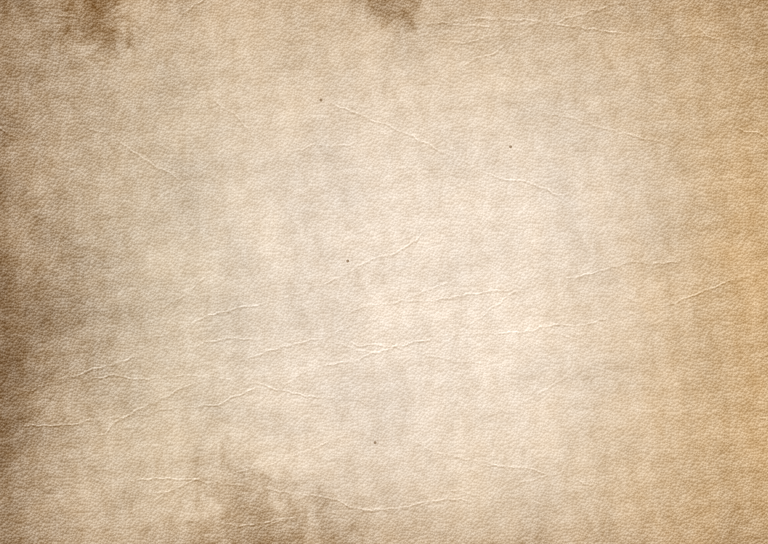
Write a Shadertoy shader that draws this texture.

```glsl
// Aged parchment: cream centre, umber left edge, tan right edge and stained rims.
// Layered sines make the clouds and flecks, fine cellular noise makes the gritty
// grain, and looped segments bent by sines and triangle waves make the lit creases.

const vec3 CREAM = vec3(0.932, 0.866, 0.790);
const vec3 BEIGE = vec3(0.880, 0.796, 0.688);
const vec3 OLIVE = vec3(0.840, 0.785, 0.675);
const vec3 TAN   = vec3(0.800, 0.665, 0.490);
const vec3 BROWN = vec3(0.650, 0.530, 0.395);
const vec3 UMBER = vec3(0.500, 0.390, 0.275);
const vec3 STAIN = vec3(0.480, 0.345, 0.200);

const float FINE_GRAIN = 205.0;    // cells per canvas height
const float COARSE_GRAIN = 105.0;
const float GRAIN_CONTRAST = 0.135;
const float FLECK_CONTRAST = 0.045;
const float CREASE_WIDTH = 0.0016;
const float CREASE_LIGHT = 0.105;
const int CREASES = 76;
const vec2 LIGHT = vec2(-0.35, 0.94);

// Stain centre (x as a fraction of the width), radius and strength
const vec4 STAINS[3] = vec4[3](
    vec4(0.13, 0.98, 0.085, 0.70),
    vec4(0.51, 1.00, 0.055, 0.50),
    vec4(0.32, 0.02, 0.150, 0.30));

vec2 hash2(vec2 p) {
    vec3 q = fract(p.xyx * vec3(0.1031, 0.1030, 0.0973));
    q += dot(q, q.yzx + 33.33);
    return fract((q.xx + q.yz) * q.zy);
}

// Distance to the nearest scattered point
float cellular(vec2 p) {
    vec2 cell = floor(p), f = fract(p);
    float nearest = 4.0;
    for (int y = -1; y <= 1; y++)
    for (int x = -1; x <= 1; x++) {
        vec2 o = vec2(x, y);
        vec2 d = o + hash2(cell + o + 40.0) - f;
        nearest = min(nearest, dot(d, d));
    }
    return sqrt(nearest);
}

// Slope of the fine relief towards the light, plus a coarser tooth
float paperGrain(vec2 p) {
    vec2 q = p * FINE_GRAIN;
    float relief = cellular(q + LIGHT * 0.5) - cellular(q);
    return relief + 0.45 * (0.5 - cellular(p * COARSE_GRAIN + 9.0));
}

// Soft irregular blotches, roughly -1 to 1
float clouds(vec2 p) {
    float sum = 0.0, amp = 0.5;
    for (int i = 0; i < 6; i++) {
        p = mat2(0.8, 0.6, -0.6, 0.8) * p * 1.85 + 1.7;
        p += 0.7 * sin(p.yx * 0.8 + 2.0);
        sum += amp * sin(p.x) * sin(p.y);
        amp *= 0.66;
    }
    return sum;
}

float triangle(float x) { return abs(fract(x) - 0.5) * 4.0 - 1.0; }

// Lit ridge with a shadow below it, along a kinked segment
float crease(vec2 p, vec2 start, float angle, float len, float seed) {
    vec2 dir = vec2(cos(angle), sin(angle));
    vec2 q = p - start;
    float along = dot(q, dir);
    float across = dot(q, vec2(-dir.y, dir.x));
    float bend = min(len, 0.6) * 0.026 * sin(along * 8.0 + seed)
        + 0.0045 * triangle(along * 5.3 + seed + 0.3 * sin(along * 11.0))
        + 0.0016 * triangle(along * 15.0 + seed * 2.3 + 0.5 * sin(along * 23.0))
        + 0.0009 * sin(along * 190.0 + seed * 3.1 + 2.0 * sin(along * 47.0));
    float w = max(CREASE_WIDTH, 0.55 / iResolution.y);
    float d = (across - bend) / w;
    float fade = smoothstep(0.0, 0.04, along) * (1.0 - smoothstep(len - 0.06, len, along));
    fade *= 0.6 + 0.4 * sin(along * 21.0 + seed * 3.0 + sin(along * 57.0));
    return fade * (exp(-d * d) - 0.8 * exp(-(d + 1.9) * (d + 1.9) * 0.7));
}

float allCreases(vec2 p, float aspect) {
    // One long fold crosses the whole sheet
    float sum = 1.1 * crease(p, vec2(-0.06, 0.18), 0.21, aspect * 1.2, 1.3);
    for (int i = 0; i < CREASES; i++) {
        float id = float(i);
        vec2 place = hash2(vec2(id, 7.0)), kind = hash2(vec2(id, 19.0));
        float size = kind.x * kind.x * kind.x;
        float len = mix(0.08, 0.80, size);
        float angle = mix(-0.75, 0.85, kind.y) * mix(1.0, 0.4, size);
        vec2 start = vec2(place.x * (aspect + 0.2) - 0.2, place.y);
        sum += mix(0.35, 1.0, sqrt(size)) * crease(p, start, angle, len, id * 1.7);
    }
    return sum;
}

void mainImage(out vec4 fragColor, in vec2 fragCoord) {
    vec2 p = fragCoord / iResolution.y;
    float aspect = iResolution.x / iResolution.y;
    float blotch = clouds(p * 2.6);
    float mottle = clouds(p * 11.0 + 5.0);
    float fleck = clouds(p * 42.0 + 2.0);

    // Broad ageing from the centre to the rims
    float radius = length((p - vec2(aspect * 0.54, 0.45)) * vec2(1.0, 1.25));
    vec3 col = mix(CREAM, BEIGE, smoothstep(0.18, 0.70, radius + 0.12 * blotch));
    vec2 green = (p - vec2(0.27, 0.46)) / vec2(0.22, 0.42);
    col = mix(col, OLIVE, 0.35 * exp(-dot(green, green)));
    col = mix(col, TAN, 0.95 * smoothstep(0.68, 1.03, p.x / aspect + 0.06 * blotch));
    float top = exp(-max(1.0 - p.y + 0.04 * blotch, 0.0) / 0.09);
    float bottom = exp(-max(p.y + 0.05 * blotch, 0.0) / 0.07);
    col = mix(col, BROWN, clamp(0.45 * top + 0.5 * bottom, 0.0, 1.0));
    float left = exp(-max(p.x + 0.06 * blotch + 0.02 * mottle, 0.0) / 0.145);
    left *= 0.70 + 0.25 * smoothstep(0.0, 0.25, p.y) * (1.0 - smoothstep(0.65, 1.0, p.y));
    col = mix(col, UMBER, left);

    // Local stains with ragged borders
    for (int i = 0; i < 3; i++) {
        vec4 s = STAINS[i];
        float d = length(p - vec2(s.x * aspect, s.y)) / s.z + 0.6 * mottle + 0.2 * fleck;
        col = mix(col, STAIN, s.w * (1.0 - smoothstep(0.0, 1.25, d)));
    }
    col *= 1.0 + 0.035 * blotch + 0.036 * mottle;

    // Grain and brownish flecks grow rougher where the sheet is darker
    float wear = 1.0 - smoothstep(0.55, 0.84, col.g);
    float rough = mix(0.85, 1.4, wear);
    col += rough * GRAIN_CONTRAST * paperGrain(p) * vec3(0.93, 1.0, 1.06);
    col += rough * FLECK_CONTRAST * fleck * vec3(0.80, 1.0, 1.25);

    // Creases and rare dark specks
    col += CREASE_LIGHT * mix(0.9, 1.3, wear) * allCreases(p, aspect) * vec3(0.9, 1.0, 1.1);
    vec2 cell = floor(p * 9.0), spot = hash2(cell + 90.0);
    float speck = length(fract(p * 9.0) - mix(vec2(0.2), vec2(0.8), spot));
    float present = step(0.97, hash2(cell + 31.0).x);
    col = mix(col, UMBER, 0.7 * present * (1.0 - smoothstep(0.01, 0.035, speck)));

    fragColor = vec4(clamp(col, 0.0, 1.0), 1.0);
}
```
